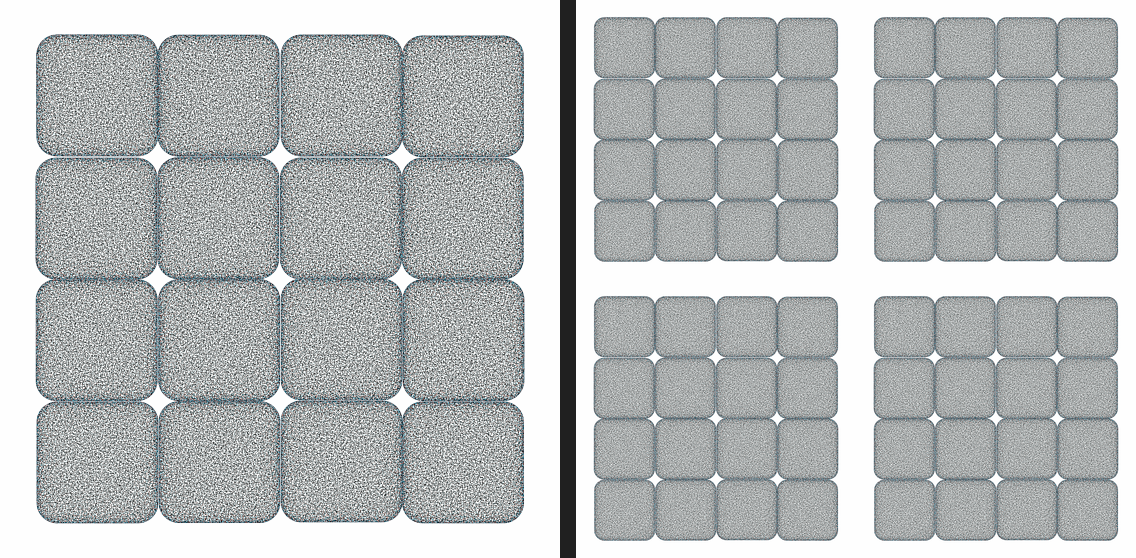
Left: one tile. Right: repeated 2 by 2.
This pattern is drawn by a Shadertoy shader. Its source:

```glsl
const float TILES = 4.0;
const float PITCH = 0.2187;
const float HALF_SIZE = 0.1092;
const float CORNER = 0.037;
const float JITTER = 0.0012;
const float GRAIN_FREQ = 310.0;
const vec3 PAPER = vec3(0.995);
const vec3 STONE = vec3(0.668, 0.682, 0.682);
const vec3 RIM = vec3(0.17, 0.27, 0.33);

// Integer hash giving two values in 0..1
vec2 hash2(vec2 cell) {
    uvec2 v = uvec2(ivec2(cell) + 32768);
    v = v * 1664525u + 1013904223u;
    v.x += v.y * 1664525u;
    v.y += v.x * 1664525u;
    v ^= v >> 16u;
    v.x += v.y * 1664525u;
    v.y += v.x * 1664525u;
    v ^= v >> 16u;
    return vec2(v & 65535u) / 65535.0;
}

float cornerSlope(vec2 cell, vec2 offset) {
    float angle = 6.28318 * hash2(cell).x;
    return dot(vec2(cos(angle), sin(angle)), offset);
}

float gradientNoise(vec2 p) {
    vec2 i = floor(p), f = p - i;
    vec2 u = f * f * f * (f * (f * 6.0 - 15.0) + 10.0);
    vec2 e = vec2(1.0, 0.0);
    float low = mix(cornerSlope(i, f), cornerSlope(i + e.xy, f - e.xy), u.x);
    float high = mix(cornerSlope(i + e.yx, f - e.yx), cornerSlope(i + e.xx, f - e.xx), u.x);
    return mix(low, high, u.y);
}

mat2 rotation(float angle) {
    float c = cos(angle), s = sin(angle);
    return mat2(c, s, -s, c);
}

// Two turned octaves hide the noise lattice
float grain(vec2 p, float freq) {
    return gradientNoise(rotation(0.6) * p * freq)
         + gradientNoise(rotation(1.9) * p * freq * 1.37 + 71.3);
}

float roundedBox(vec2 p, float halfSize, float radius) {
    vec2 q = abs(p) - halfSize + radius;
    return length(max(q, 0.0)) + min(max(q.x, q.y), 0.0) - radius;
}

// Nearest tile: local position in xy, signed distance in z
vec3 nearestTile(vec2 p, out vec2 tileId) {
    vec3 nearest = vec3(0.0, 0.0, 1e3);
    tileId = vec2(0.0);
    for (float row = 0.0; row < TILES; row++) {
        for (float col = 0.0; col < TILES; col++) {
            vec2 id = vec2(col, row);
            vec2 shift = (hash2(id + 19.0) * 2.0 - 1.0) * JITTER;
            vec2 local = p - (id - 0.5 * (TILES - 1.0)) * PITCH - shift;
            float d = roundedBox(local, HALF_SIZE, CORNER);
            if (d < nearest.z) {
                nearest = vec3(local, d);
                tileId = id;
            }
        }
    }
    return nearest;
}

vec3 stoneColor(vec2 local, float d, vec2 id) {
    vec2 p = local + id * 1.7;
    float inside = min(d, 0.0);
    float rim = exp(inside / 0.0035);
    float shade = exp(inside / 0.014);

    // Speckle over a softly shaded face
    float speckle = grain(p, GRAIN_FREQ);
    float mottling = gradientNoise(p * 32.0);
    vec3 color = STONE * (1.0 - 0.13 * shade) + 0.56 * speckle + 0.025 * mottling;

    // Dark rim with cool tinted flecks
    color = mix(color, RIM + 0.3 * speckle, 0.8 * rim);
    float tint = grain(p + 9.1, GRAIN_FREQ * 0.9);
    color += vec3(-0.22, 0.08, 0.14) * tint * (0.12 + shade);
    return clamp(color, vec3(0.04, 0.06, 0.07), vec3(1.0));
}

void mainImage(out vec4 fragColor, in vec2 fragCoord) {
    vec2 p = (fragCoord - 0.5 * iResolution.xy) / iResolution.y;
    float pixel = 1.0 / iResolution.y;

    // The plain outer margin joins across opposite canvas edges
    vec2 id;
    vec3 tile = nearestTile(p, id);
    float coverage = 1.0 - smoothstep(-0.6 * pixel, 0.6 * pixel, tile.z);
    vec3 color = mix(PAPER, stoneColor(tile.xy, tile.z, id), coverage);
    fragColor = vec4(color, 1.0);
}
```
